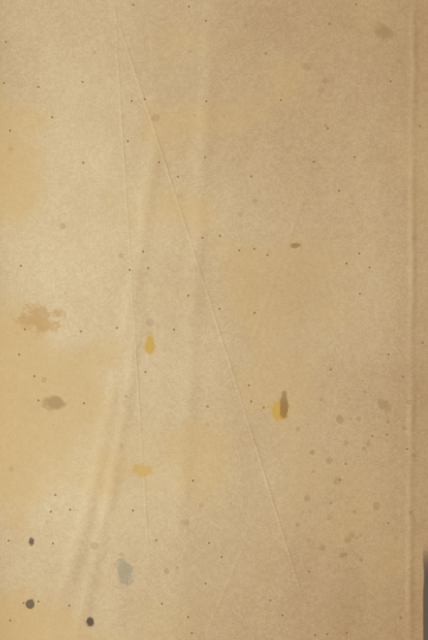
This texture is drawn by a Shadertoy shader. Its source:

```glsl
// Aged, yellowed paper: a soft tonal gradient with mottling and fine grain,
// long diagonal folds drawn as light/shadow pairs, and scattered stains.
// All positions are in units of the canvas height, origin at the lower left.

const vec3 PAPER_DARK  = vec3(0.645, 0.515, 0.365);
const vec3 PAPER_LIGHT = vec3(0.850, 0.765, 0.605);
const vec3 WARM_TINT   = vec3(0.810, 0.680, 0.450);
const vec3 FOXING      = vec3(0.540, 0.410, 0.260);
const vec3 RUST        = vec3(0.690, 0.500, 0.260);
const vec3 YELLOW      = vec3(0.790, 0.610, 0.210);
const vec3 INK         = vec3(0.270, 0.240, 0.220);
const vec3 SLATE       = vec3(0.550, 0.540, 0.470);

float hash(vec2 p) {
    vec3 q = fract(vec3(p.xyx) * 0.1031);
    q += dot(q, q.yzx + 33.33);
    return fract((q.x + q.y) * q.z);
}

vec2 hash2(float n) {
    return vec2(hash(vec2(n, 3.7)), hash(vec2(n, 19.1)));
}

float noise(vec2 p) {
    vec2 i = floor(p), f = fract(p);
    f = f * f * (3.0 - 2.0 * f);
    float low = mix(hash(i), hash(i + vec2(1, 0)), f.x);
    float high = mix(hash(i + vec2(0, 1)), hash(i + vec2(1, 1)), f.x);
    return mix(low, high, f.y);
}

float fbm(vec2 p) {
    float sum = 0.0, gain = 0.5;
    for (int i = 0; i < 4; i++) {
        sum += gain * noise(p);
        p = p * 2.03 + 17.3;
        gain *= 0.5;
    }
    return sum / 0.9375;
}

// Fold from a down to b: lit on its left side, shaded on its right.
float fold(vec2 p, vec2 a, vec2 b, float bend, float width) {
    vec2 dir = normalize(b - a);
    float along = dot(p - a, dir) / length(b - a);
    float side = dot(p - a, vec2(-dir.y, dir.x)) - 4.0 * bend * along * (1.0 - along);
    side = side / width + 0.6 * (noise(p * 45.0) - 0.5);
    float ends = smoothstep(-0.02, 0.15, along) * (1.0 - smoothstep(0.85, 1.02, along));
    float wear = 0.5 + noise(p * 14.0 + a * 50.0);
    return ends * wear * (exp(-side * side) - exp(-(side - 2.0) * (side - 2.0)));
}

// Ragged blot with soft edges; returns its coverage.
float blot(vec2 p, vec2 center, vec2 radius, float ragged) {
    float d = length((p - center) / radius) + ragged * (fbm(p * 90.0) - 0.5);
    return 1.0 - smoothstep(0.5, 1.1, d);
}

float foxing(vec2 p, vec2 center, vec2 spread) {
    float cover = 0.0;
    for (int i = 0; i < 44; i++) {
        vec2 r = hash2(float(i) + 1.0);
        float size = mix(0.003, 0.011, r.x * r.y);
        vec2 spot = center + (hash2(float(i) + 71.0) - 0.5) * spread;
        cover = max(cover, blot(p, spot, vec2(size), 0.8) * mix(0.4, 1.0, r.x));
    }
    return cover;
}

// Sparse tiny dark specks, at most one per grid cell.
float specks(vec2 p, float cells, float share) {
    vec2 id = floor(p * cells);
    vec2 offset = 0.25 + 0.5 * vec2(hash(id + 5.1), hash(id + 9.7));
    float d = length(fract(p * cells) - offset);
    return step(1.0 - share, hash(id)) * (1.0 - smoothstep(0.04, 0.12, d));
}

float paperTone(vec2 p, vec2 uv) {
    float tone = mix(0.93, 0.54, smoothstep(0.12, 0.75, uv.x));
    tone -= 0.20 * smoothstep(0.55, 1.0, uv.y);
    tone -= 0.16 * (1.0 - smoothstep(0.0, 0.3, uv.y));
    tone -= 0.18 * exp(-uv.x / 0.04) + 0.14 * smoothstep(0.85, 1.0, uv.x);
    float tide = p.y + 0.03 * fbm(p * 25.0);
    tone -= 0.09 * smoothstep(0.42, 0.56, p.x) * (1.0 - smoothstep(0.42, 0.47, tide));
    tone += 0.20 * (fbm(p * 9.0) - 0.5) + 0.12 * (fbm(p * vec2(24.0, 3.0)) - 0.5);
    tone += 0.16 * (noise(p * 380.0) - 0.5) + 0.10 * (noise(p * 170.0) - 0.5);
    return tone;
}

float foldTone(vec2 p, float right) {
    float tone = 0.11 * fold(p, vec2(0.165, 1.02), vec2(0.485, 0.02), 0.004, 0.0016);
    tone += 0.08 * fold(p, vec2(0.176, 1.02), vec2(0.234, 0.08), 0.0, 0.0015);
    tone += 0.07 * fold(p, vec2(0.326, 1.05), vec2(0.267, 0.12), 0.0, 0.010);
    tone += 0.11 * fold(p, vec2(0.240, 0.85), vec2(0.080, 0.03), 0.020, 0.009);
    tone += 0.13 * fold(p, vec2(0.215, 0.55), vec2(0.100, -0.04), 0.010, 0.008);
    tone += 0.05 * fold(p, vec2(0.475, 0.70), vec2(0.385, 0.45), 0.0, 0.003);
    tone += 0.07 * fold(p, vec2(0.385, 0.16), vec2(0.320, 0.01), 0.0, 0.002);
    tone += 0.12 * fold(p, vec2(right - 0.025, 1.1), vec2(right - 0.033, -0.1), 0.0, 0.004);
    return tone;
}

void mainImage(out vec4 fragColor, in vec2 fragCoord) {
    vec2 uv = fragCoord / iResolution.xy;
    vec2 p = fragCoord / iResolution.y;
    float right = iResolution.x / iResolution.y;

    float tone = paperTone(p, uv) + foldTone(p, right);
    vec3 color = mix(PAPER_DARK, PAPER_LIGHT, clamp(tone, 0.0, 1.1));
    float warmth = smoothstep(0.5, 0.75, fbm(p * 7.0 + 40.0)) * (1.0 - 0.7 * uv.x);
    color = mix(color, WARM_TINT, 0.55 * warmth);

    // Stains, from faint foxing to dark ink
    color = mix(color, FOXING, 0.32 * foxing(p, vec2(0.555, 0.25), vec2(0.19, 0.30)));
    color = mix(color, FOXING, 0.22 * foxing(p, vec2(0.33, 0.5), vec2(0.66, 1.0)));
    color = mix(color, RUST, 0.35 * blot(p, vec2(0.065, 0.50), vec2(0.036, 0.024), 1.5));
    color = mix(color, FOXING, 0.40 * blot(p, vec2(0.085, 0.37), vec2(0.018, 0.014), 0.8));
    color = mix(color, FOXING, 0.35 * blot(p, vec2(0.60, 0.95), vec2(0.020, 0.014), 1.0));
    color = mix(color, YELLOW, 0.60 * blot(p, vec2(0.436, 0.358), vec2(0.017, 0.014), 1.2));
    color = mix(color, FOXING, 0.65 * blot(p, vec2(0.444, 0.366), vec2(0.007, 0.022), 1.0));
    color = mix(color, YELLOW, 0.60 * blot(p, vec2(0.234, 0.46), vec2(0.009, 0.022), 1.4));
    color = mix(color, YELLOW, 0.35 * blot(p, vec2(0.224, 0.264), vec2(0.020, 0.012), 1.4));
    color = mix(color, FOXING, 0.60 * blot(p, vec2(0.462, 0.617), vec2(0.012, 0.006), 0.9));
    color = mix(color, SLATE, 0.45 * blot(p, vec2(0.195, 0.108), vec2(0.015, 0.022), 1.4));
    color = mix(color, INK, 0.75 * blot(p, vec2(0.141, 0.030), vec2(0.008, 0.010), 0.8));
    color = mix(color, INK, 0.60 * blot(p, vec2(0.048, 0.056), vec2(0.008, 0.010), 0.8));
    color = mix(color, INK, 0.65 * blot(p, vec2(0.049, 0.154), vec2(0.006, 0.008), 0.8));
    color = mix(color, FOXING, 0.55 * specks(p, 42.0, 0.08));

    // Worn lower right edge
    float wear = right - p.x - 0.006 * noise(vec2(p.y * 30.0, 2.0));
    color = mix(color, INK, 0.7 * (1.0 - smoothstep(0.0, 0.004, wear)) * (1.0 - smoothstep(0.10, 0.16, p.y)));
    fragColor = vec4(color, 1.0);
}
```
